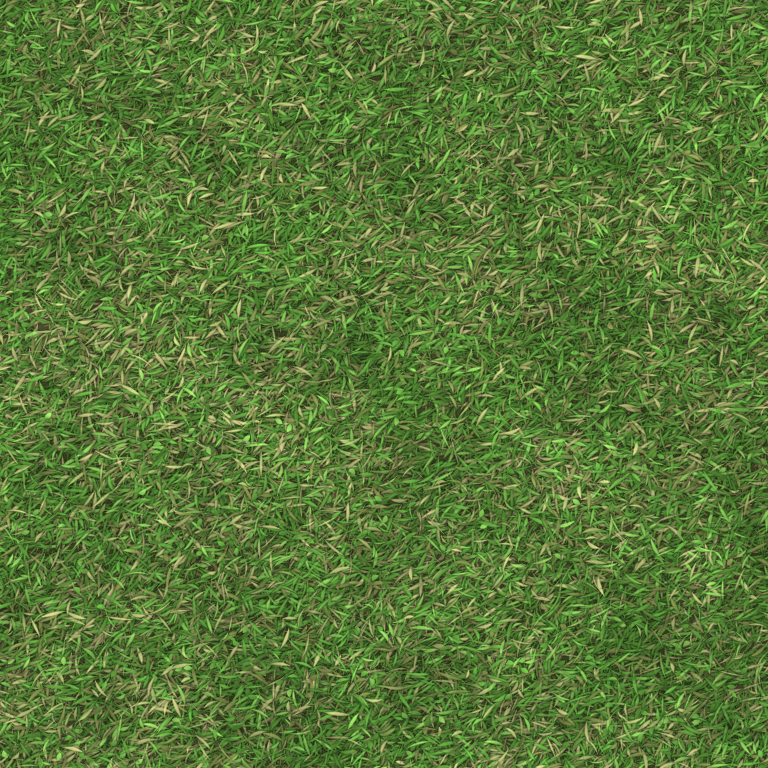
Give the GLSL for this texture, as a WebGL 1 fragment shader.

```glsl
precision highp float;
uniform vec2 u_resolution;

#define LAYERS 18
#define CELL 0.0205        // grid cell that holds one blade per layer
#define BLADE_WIDTH 0.0016 // mean half width
#define LEAN 0.45          // favoured direction in radians
#define SPREAD 1.9         // scatter around the favoured direction
#define SHADOW 0.19        // darkness of the shade beside a blade
#define GAIN 1.18          // overall brightness
#define LEAF_SHARE 0.05    // share of short, broad leaves
#define PATCHINESS 0.42    // drift between lush and dry areas
#define OPACITY 0.88       // how fully a blade hides what is below
#define SOFTNESS 0.0014    // blur of the blade edges

vec4 hash4(vec3 p) {
  vec4 q = fract(p.xyzx * vec4(0.1031, 0.1030, 0.0973, 0.1099));
  q += dot(q, q.wzxy + 33.33);
  return fract((q.xxyz + q.yzzw) * q.zywx);
}

float valueNoise(vec2 p) {
  vec2 i = floor(p), f = fract(p);
  f = f * f * (3.0 - 2.0 * f);
  vec2 e = vec2(0.0, 1.0);
  float low = mix(hash4(vec3(i, 71.0)).x, hash4(vec3(i + e.yx, 71.0)).x, f.x);
  float high = mix(hash4(vec3(i + e, 71.0)).x, hash4(vec3(i + 1.0, 71.0)).x, f.x);
  return mix(low, high, f.y);
}

// Blade colour from lush green (0) to dry straw (1)
vec3 bladeColor(float dryness) {
  vec3 deepGreen = vec3(0.28, 0.46, 0.17);
  vec3 green = vec3(0.34, 0.57, 0.22);
  vec3 lime = vec3(0.46, 0.68, 0.30);
  vec3 olive = vec3(0.43, 0.46, 0.25);
  vec3 straw = vec3(0.63, 0.63, 0.41);
  vec3 c = mix(deepGreen, green, smoothstep(0.18, 0.32, dryness));
  c = mix(c, lime, smoothstep(0.46, 0.54, dryness));
  c = mix(c, olive, smoothstep(0.62, 0.68, dryness));
  return mix(c, straw, smoothstep(0.78, 0.86, dryness));
}

// Lays one blade, with its shade, over the colour below
vec3 addBlade(vec3 below, vec2 p, vec3 id, float depth, float patchDry, float soft) {
  vec4 shape = hash4(id);
  vec4 tint = hash4(id + vec3(37.0, 11.0, 53.0));
  float leaf = step(1.0 - LEAF_SHARE, tint.w);

  // Bent, tapered outline
  float angle = LEAN + (shape.x + shape.y - 1.0) * SPREAD;
  float c = cos(angle), s = sin(angle);
  vec2 q = vec2(c * p.x + s * p.y, c * p.y - s * p.x);
  float halfLength = CELL * mix(mix(0.3, 0.8, shape.z), 0.28, leaf);
  float halfWidth = BLADE_WIDTH * mix(mix(0.55, 1.5, shape.w), 2.0, leaf);
  float t = q.x / halfLength;
  q.y += (tint.z - 0.5) * 0.25 * CELL * (t * t - 0.4);
  float d = abs(q.y) - halfWidth * (1.0 - t * t);

  // Shade, then the blade lit toward its tip and along one side
  below *= 1.0 - SHADOW * smoothstep(1.7 * BLADE_WIDTH, 0.0, d);
  float tip = clamp((tint.y > 0.5 ? t : -t) * 0.5 + 0.5, 0.0, 1.0);
  float side = clamp(q.y / halfWidth, -1.0, 1.0);
  float light = mix(0.86, 1.08, tip) * (1.0 + 0.05 * side);
  light *= mix(0.86, 1.14, fract(tint.y * 7.0)) * mix(0.8, 1.1, depth);
  float dryness = clamp(tint.x + patchDry * (1.0 - leaf) - 0.2 * leaf, 0.0, 1.0);
  float cover = OPACITY * smoothstep(soft, -soft, d);
  return mix(below, bladeColor(dryness) * light * GAIN, cover);
}

void main() {
  float size = min(u_resolution.x, u_resolution.y);
  vec2 uv = gl_FragCoord.xy / size;
  float soft = max(0.75 / size, SOFTNESS);

  // Broad drifts of dryness and brightness
  float broad = valueNoise(uv * 6.0 + 3.0);
  float fine = valueNoise(uv * 19.0 + 40.0);
  float patchDry = PATCHINESS * (0.6 * broad + 0.4 * fine - 0.5);
  float patchLight = 0.91 + 0.18 * valueNoise(uv * 15.0 + 90.0);

  // Dark soil, then blades from the bottom layer to the top
  vec3 color = mix(vec3(0.20, 0.24, 0.10), vec3(0.30, 0.30, 0.18), fine);
  for (int layer = 0; layer < LAYERS; layer++) {
    float k = float(layer);
    float depth = k / float(LAYERS - 1);
    vec2 grid = uv / CELL + hash4(vec3(k, 5.0, 9.0)).xy * 50.0;
    vec2 home = floor(grid);
    for (int y = -1; y <= 1; y++) {
      for (int x = -1; x <= 1; x++) {
        vec2 cell = home + vec2(float(x), float(y));
        vec2 root = cell + hash4(vec3(cell, k + 101.0)).xy;
        vec2 p = (grid - root) * CELL;
        color = addBlade(color, p, vec3(cell, k + 1.0), depth, patchDry, soft);
      }
    }
  }
  gl_FragColor = vec4(clamp(color * patchLight, 0.0, 1.0), 1.0);
}
```
